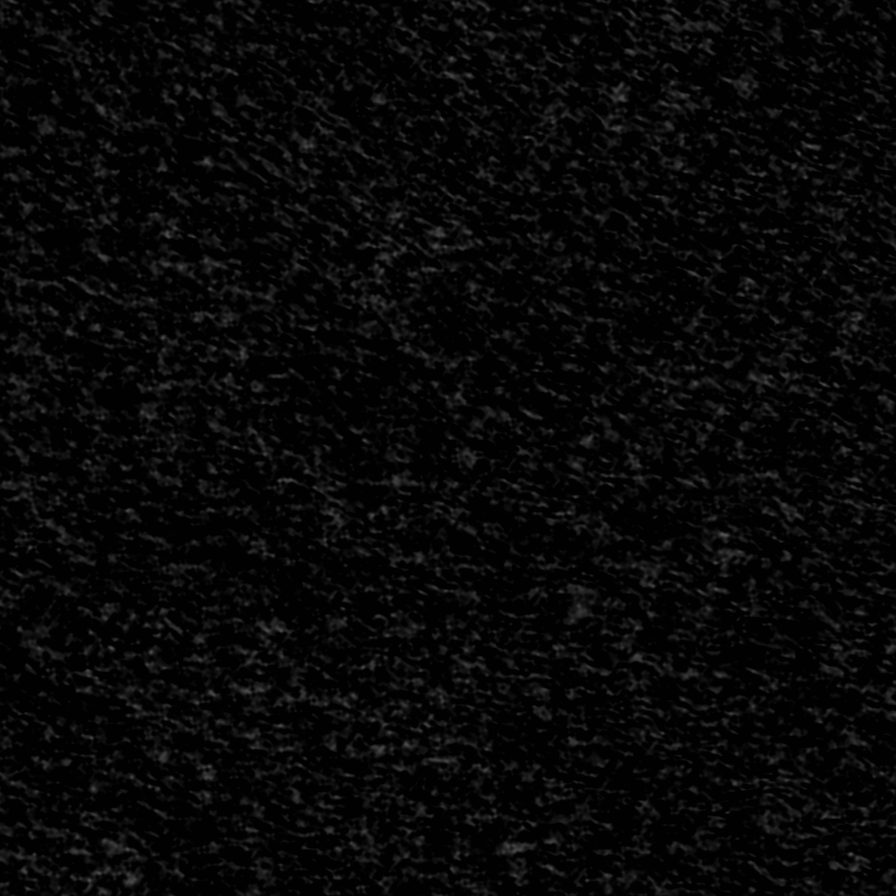
This texture is drawn by a three.js fragment shader. Its source:

```glsl
// Black, rough grained surface with faint grey flecks slanting down to the right.
// Stretched value noise makes the flecks and fine value noise the grain;
// their sum is cut off at black and lifted by a soft curve.

varying vec2 vUv;

float hash(vec2 cell) {
  return fract(sin(dot(cell, vec2(127.1, 311.7))) * 43758.5453);
}

float valueNoise(vec2 p) {
  vec2 cell = floor(p);
  vec2 f = fract(p);
  f = f * f * (3.0 - 2.0 * f);
  float low = mix(hash(cell), hash(cell + vec2(1.0, 0.0)), f.x);
  float high = mix(hash(cell + vec2(0.0, 1.0)), hash(cell + vec2(1.0, 1.0)), f.x);
  return mix(low, high, f.y);
}

// Coordinates along and across the flecks, which lie steeper towards the top
vec2 fleckSpace(vec2 p) {
  float slope = mix(0.25, 0.55, p.y);
  return vec2(p.x - 0.4 * p.y, p.y + slope * p.x);
}

// Uneven bending, so that the flecks do not all run parallel
vec2 bend(vec2 p) {
  vec2 shift = vec2(valueNoise(p * 22.0 + 3.7), valueNoise(p * 26.0 + 41.3));
  vec2 ripple = vec2(valueNoise(p * 75.0 + 17.9), valueNoise(p * 80.0 + 63.1));
  return p + 0.012 * (shift - 0.5) + 0.004 * (ripple - 0.5);
}

void main() {
  vec2 fleckPos = fleckSpace(bend(vUv));
  vec2 grainPos = mat2(0.8, 0.6, -0.6, 0.8) * vUv;

  // Long flecks, short flecks, fine grain and broad patches
  float relief = 0.55 * valueNoise(fleckPos * vec2(62.0, 150.0) + 9.2);
  relief += 0.40 * valueNoise(fleckPos * vec2(105.0, 180.0) + 57.6);
  relief += 0.50 * valueNoise(grainPos * 225.0 + 23.4);
  relief += 0.15 * valueNoise(vUv * 13.0 + 81.5);

  // Deviation from the mean; everything lower stays black
  float height = max((relief - 0.8) / 0.1835 + 0.1, 0.0);
  float light = 0.05 * height + 0.012 * height * height;

  vec3 greyTint = vec3(1.0, 0.985, 0.98);
  gl_FragColor = vec4(0.003 + light * greyTint, 1.0);
}
```
